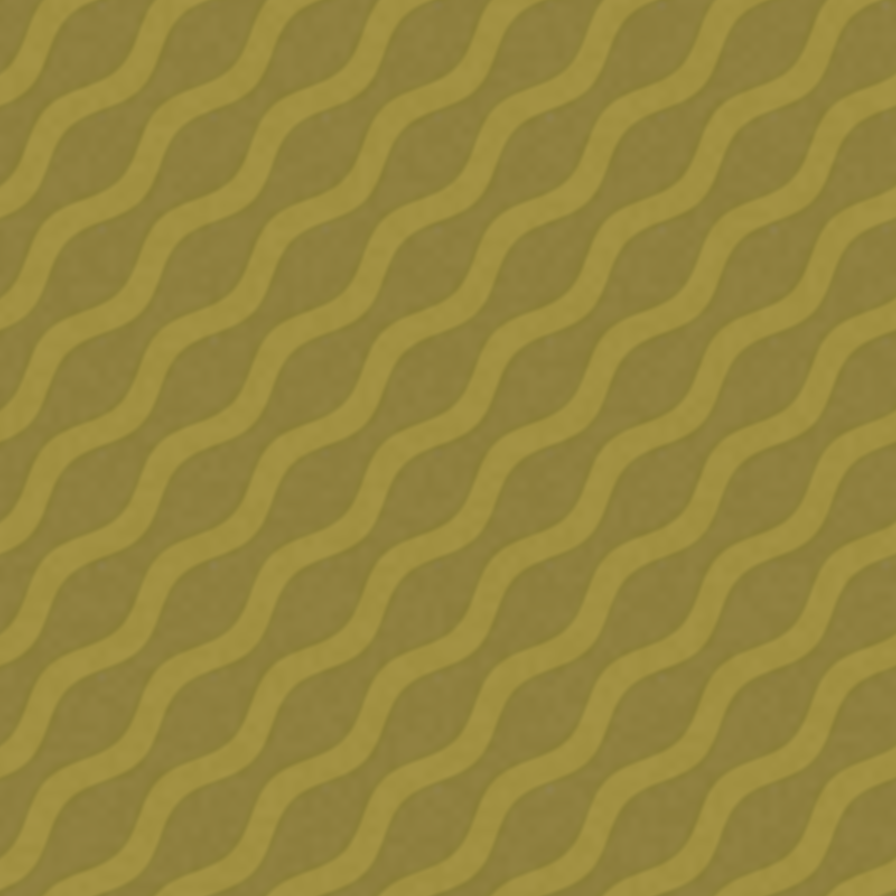
This pattern is drawn by a Shadertoy shader. Its source:

```glsl
#define REPEATS 8.0
#define BAND_WIDTH 0.37
#define WAVE_HEIGHT 0.146
#define BAND_SHIFT 0.714
#define WAVE_PHASE 1.54
#define EDGE_SOFTNESS 0.04
#define GRAIN_CELLS 96.0
#define GRAIN_AMOUNT 0.022
#define GROUND_COLOR vec3(0.560, 0.500, 0.245)
#define RIM_COLOR vec3(0.548, 0.498, 0.218)
#define BAND_COLOR vec3(0.632, 0.565, 0.256)
#define FLECK_COLOR vec3(0.565, 0.510, 0.320)

const float PI = 3.14159;

float hash(vec2 cell) {
    vec3 p = fract(vec3(cell.xyx) * 0.1031);
    p += dot(p, p.yzx + 33.33);
    return fract((p.x + p.y) * p.z);
}

// Value noise that wraps after "period" cells
float wrapNoise(vec2 p, float period) {
    vec2 i = floor(p);
    vec2 f = fract(p);
    f = f * f * (3.0 - 2.0 * f);
    vec2 a = mod(i, period);
    vec2 b = mod(i + 1.0, period);
    return mix(mix(hash(a), hash(vec2(b.x, a.y)), f.x),
               mix(hash(vec2(a.x, b.y)), hash(b), f.x), f.y);
}

// Signed distance across the diagonal to the nearest wavy band edge
float bandDistance(vec2 p) {
    float across = p.x - p.y - BAND_SHIFT;
    float band = round(across);
    // Neighbouring bands run in antiphase; the shift of one keeps the wave aligned
    float wave = WAVE_HEIGHT * cos(PI * (p.x + p.y + WAVE_PHASE - band - 1.0));
    return abs(across - band - wave) - 0.5 * BAND_WIDTH;
}

// Faint grey fleck near the upper tip of each eye
float fleck(vec2 p) {
    vec2 q = p - vec2(0.91, 0.95) + 0.5;
    float strength = hash(mod(floor(q), REPEATS) + 17.0);
    return strength * (1.0 - smoothstep(0.0, 0.07, length(fract(q) - 0.5)));
}

void mainImage(out vec4 fragColor, in vec2 fragCoord) {
    vec2 uv = fragCoord / iResolution.xy;
    vec2 p = uv * REPEATS;
    float pixel = REPEATS / min(iResolution.x, iResolution.y);
    float soft = max(EDGE_SOFTNESS, pixel);

    // Ground with a slightly greener rim beside the bands
    float d = bandDistance(p);
    vec3 color = mix(RIM_COLOR, GROUND_COLOR, smoothstep(0.02, 0.13, d));
    color = mix(color, FLECK_COLOR, 0.7 * fleck(p));

    // Wavy bands
    color = mix(BAND_COLOR, color, smoothstep(-soft, soft, d));

    // Soft mottling
    float grain = wrapNoise(uv * GRAIN_CELLS, GRAIN_CELLS) - 0.5;
    color += GRAIN_AMOUNT * grain * vec3(1.0, 0.9, 1.1);

    fragColor = vec4(color, 1.0);
}
```
